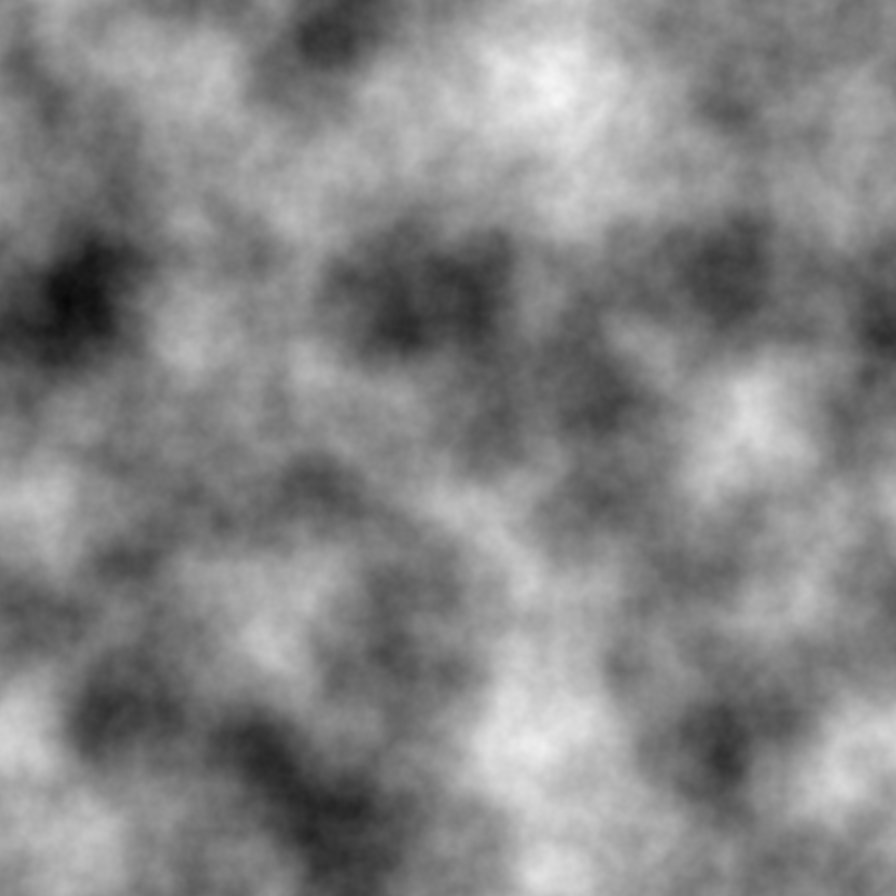
Give the GLSL for this texture, as a Shadertoy shader.

```glsl
// Random unit gradient for a lattice cell
vec2 gradientAt(ivec2 cell, int period, int seed) {
    uvec2 c = uvec2((cell + period) % period);
    uint h = c.x * 1597u + c.y * 51749u + uint(seed) * 7919u + 101u;
    h = (h ^ (h >> 15)) * 739391u;
    h = (h ^ (h >> 13)) * 915869u;
    h ^= h >> 16;
    float angle = 6.28318 * float(h & 65535u) / 65536.0;
    return vec2(cos(angle), sin(angle));
}

// Gradient noise that wraps after a whole number of cells
float gradientNoise(vec2 p, int period, int seed) {
    ivec2 cell = ivec2(floor(p));
    vec2 f = fract(p);
    vec2 blend = f * f * f * (f * (f * 6.0 - 15.0) + 10.0);
    ivec2 o = ivec2(0, 1);
    float a = dot(gradientAt(cell, period, seed), f);
    float b = dot(gradientAt(cell + o.yx, period, seed), f - vec2(1, 0));
    float c = dot(gradientAt(cell + o.xy, period, seed), f - vec2(0, 1));
    float d = dot(gradientAt(cell + o.yy, period, seed), f - vec2(1, 1));
    return mix(mix(a, b, blend.x), mix(c, d, blend.x), blend.y);
}

// Octaves of halving size and strength, shifted so lattices do not align
float cloud(vec2 uv) {
    float sum = 0.0, strength = 1.0;
    int period = 4;
    for (int octave = 0; octave < 6; octave++) {
        vec2 shift = fract(vec2(0.37, 0.61) * float(octave));
        sum += strength * gradientNoise(fract(uv + shift) * float(period), period, octave);
        strength *= 0.5;
        period *= 2;
    }
    return sum;
}

void mainImage(out vec4 fragColor, in vec2 fragCoord) {
    vec2 uv = fragCoord / iResolution.xy;
    float grey = 0.52 + 0.61 * cloud(uv);
    fragColor = vec4(vec3(clamp(grey, 0.0, 1.0)), 1.0);
}
```
